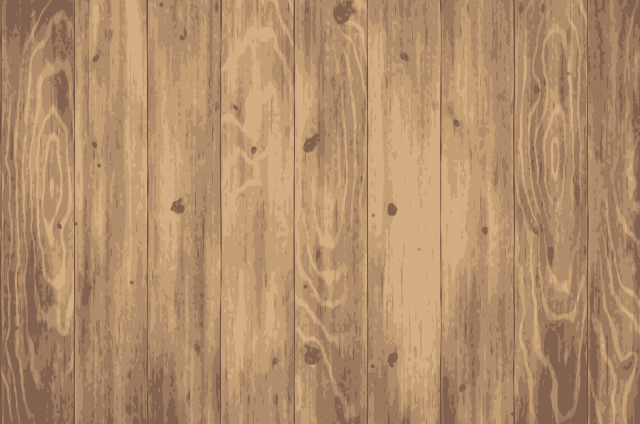
This texture is drawn by a Shadertoy shader. Its source:

```glsl
// Weathered vertical pine boards in five flat tones, nearly nine across.
// One brightness field (patches, fibres, growth rings, knots, shaded rim)
// is built per board, cut into tone bands, then split by dark seams.

float hash(vec2 p) {
    vec3 q = fract(p.xyx * 0.1031);
    q += dot(q, q.yzx + 33.33);
    return fract((q.x + q.y) * q.z);
}

float noise(vec2 p) {
    vec2 i = floor(p), f = fract(p);
    f = f * f * (3.0 - 2.0 * f);
    return mix(mix(hash(i), hash(i + vec2(1, 0)), f.x),
               mix(hash(i + vec2(0, 1)), hash(i + vec2(1, 1)), f.x), f.y);
}

float fbm(vec2 p) {
    float sum = 0.0, amp = 0.53;
    for (int i = 0; i < 4; i++) {
        sum += amp * noise(p);
        p = p * 2.1 + 7.3;
        amp *= 0.5;
    }
    return sum;
}

void mainImage(out vec4 fragColor, in vec2 fragCoord) {
    vec2 uv = fragCoord / iResolution.xy;
    float px = 8.727 / iResolution.x;               // one pixel, in board widths
    vec2 p = fragCoord * px - vec2(0.0114, 0.0);
    float board = floor(p.x);
    vec2 q = vec2(p.x - board, p.y);
    vec2 s = q + vec2(board * 13.0 + 40.0, board * 7.0 + 60.0);  // own noise region
    float rough = 0.6 * noise(s * vec2(30.0, 17.0)) + 0.4 * noise(s * vec2(53.0, 31.0));

    // Knots: dark ovals of varied size, with stained wood above and below
    float knot = 0.0, stain = 0.0, bend = 0.0;
    for (int i = 0; i < 3; i++) {
        vec2 id = vec2(board + 20.0, float(i) + 3.0);
        vec2 centre = vec2(0.18 + 0.64 * hash(id), 1.95 * (float(i) + hash(id + 40.0)));
        float size = 0.04 + 0.12 * pow(hash(id + 80.0), 4.0);
        vec2 d = q - centre;
        d.x += d.y * (hash(id + 120.0) - 0.5);
        d /= size * vec2(1.0, 1.25);
        float r = length(d) + 0.7 * (noise(s * 13.0) - 0.5);
        knot = max(knot, 1.0 - smoothstep(0.8, 1.1, r));
        stain += exp(-0.55 * length(d * vec2(1.0, 0.45)));
        bend += 28.0 * size * exp(-0.35 * length(d * vec2(1.0, 0.6)));
    }

    // Growth rings: thin pale nested ovals, on two boards in every four
    vec2 heart = vec2(0.25 + 0.5 * hash(vec2(board + 9.0, 2.0)),
                      5.8 * hash(vec2(board + 9.0, 5.0)));
    float phase = 9.0 * length((q - heart) * vec2(1.0, 0.17))
                + 3.0 * fbm(s * vec2(1.6, 0.7)) + bend;
    float ring = 1.0 - smoothstep(0.06, 0.2, abs(fract(phase) - 0.5));
    float figure = mix(0.15, 1.0, step(mod(board + 1.0, 4.0), 1.5))
                 * smoothstep(0.3, 0.6, noise(s * vec2(1.3, 0.6) + 20.0));

    // Brightness: shaded rim, board tint, feathered patches, then fibres
    vec2 rim = uv - vec2(0.53, 0.60);
    float feather = noise(s * vec2(24.0, 1.3) + 35.0);
    float tone = 0.74 - 0.95 * dot(rim, rim);
    tone += 0.17 * (hash(vec2(board + 5.0, 17.0)) - 0.5);
    tone += 0.85 * (fbm(s * vec2(2.4, 0.8) + vec2(0.0, 0.5 * feather)) - 0.5);
    tone += 0.42 * (noise(s * vec2(10.0, 0.35) + 0.8 * fbm(s)) - 0.5);
    tone += 0.20 * (noise(s * vec2(38.0, 1.1)) - 0.5);
    tone += 0.24 * (rough - 0.5);
    tone += figure * (0.32 * ring - 0.09);
    tone -= 0.28 * min(stain, 1.2);

    // Short dark fibres and scattered pin holes
    tone -= 0.25 * smoothstep(0.84, 0.95, noise(s * vec2(26.0, 3.0) + 90.0));
    vec2 cell = floor(s * 2.5);
    vec2 pin = fract(s * 2.5) - 0.25 - 0.5 * vec2(hash(cell), hash(cell + 50.0));
    tone -= step(0.95, hash(cell + 70.0)) * 0.5 * (1.0 - smoothstep(0.04, 0.09, length(pin)));
    tone = mix(tone, 0.04 + 0.24 * rough, knot);

    // Cut the brightness into five flat tones with softened borders
    vec3 tones[5] = vec3[5](vec3(0.51, 0.38, 0.31), vec3(0.61, 0.47, 0.36),
        vec3(0.69, 0.55, 0.42), vec3(0.77, 0.62, 0.45), vec3(0.83, 0.68, 0.51));
    float level = tone * 5.0;
    float soft = clamp(0.6 * fwidth(level), 0.01, 0.5);
    vec3 col = tones[0];
    for (int i = 1; i < 5; i++)
        col = mix(col, tones[i], smoothstep(-soft, soft, level - float(i)));

    // Seams: thin uneven gaps, with a pale worn edge to the right
    float seamId = floor(p.x + 0.5);
    float wear = noise(vec2(seamId * 9.0 + 30.0, p.y * 4.0));
    float x = p.x - seamId + 0.012 * (noise(vec2(seamId * 5.0 + 80.0, p.y * 1.5)) - 0.5);
    float lip = 1.0 - smoothstep(0.008, 0.008 + px, abs(x - 0.024));
    col = mix(col, tones[3], 0.5 * lip * wear);
    float halfWidth = 0.004 + 0.007 * wear;
    float gap = 1.0 - smoothstep(halfWidth - 0.5 * px, halfWidth + 0.5 * px, abs(x));
    col = mix(col, vec3(0.45, 0.32, 0.27), gap);

    fragColor = vec4(col, 1.0);
}
```
